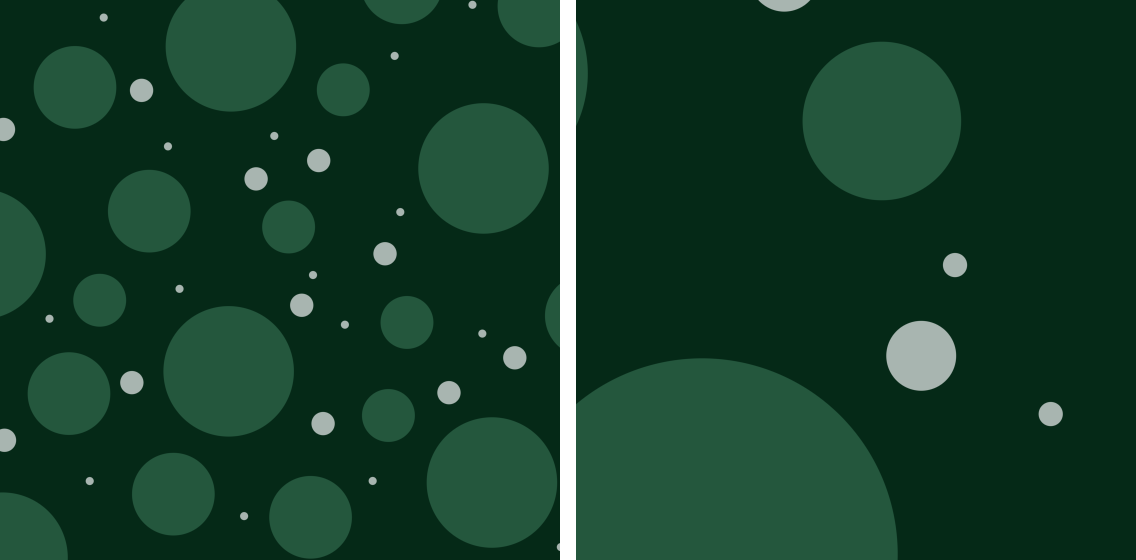
Left, the full canvas; right, a detail of the centre.
Reproduce this pattern procedurally as a WebGL 1 fragment shader.

```glsl
precision highp float;
// Flat discs of five sizes scattered over a dark green ground.
// Green discs are jittered around staggered sites of a wrapping unit square;
// pale discs and dots take the freest of a few random spots in grid cells.

uniform vec2 u_resolution;

const vec3 GROUND_COLOR = vec3(0.02, 0.16, 0.09);
const vec3 GREEN_COLOR  = vec3(0.14, 0.34, 0.24);
const vec3 PALE_COLOR   = vec3(0.66, 0.71, 0.69);

// Radii in canvas units
const float HUGE_RADIUS   = 0.1165;
const float LARGE_RADIUS  = 0.0738;
const float MEDIUM_RADIUS = 0.0472;
const float SMALL_RADIUS  = 0.0208;
const float DOT_RADIUS    = 0.0072;

const int   GREEN_COUNT  = 16;    // four columns of four sites
const float SIDE_OFFSET  = 0.29;  // from a huge disc to its column neighbours
const float HUGE_JITTER  = 0.03;
const float GREEN_JITTER = 0.04;
const float PALE_GRID    = 6.0;   // even, so that the checkerboard wraps
const int   PALE_TRIES   = 5;
const float PALE_MARGIN  = 0.15;  // part of a cell kept free at its border
const float PALE_GAP     = 0.015;
const float TILT         = 0.42;  // turn of the whole layout in radians
const float SEED         = 3.7;

vec3 greens[GREEN_COUNT];  // centre in xy, radius in z

vec2 hash2(vec2 p) {
    vec2 q = vec2(dot(p, vec2(127.1, 311.7)), dot(p, vec2(269.5, 183.3)));
    return fract(sin(q + SEED) * 43758.5453);
}

// Distance on the wrapping unit square
float wrapDistance(vec2 a, vec2 b) {
    return length(fract(a - b + 0.5) - 0.5);
}

// Slot 0 holds a huge disc, slot 2 a medium one, slots 1 and 3 vary
vec3 greenDisc(float index) {
    float column = floor(index / 4.0);
    float slot = index - 4.0 * column;
    float offset = 0.0;
    float radius = HUGE_RADIUS;
    float jitter = HUGE_JITTER;
    if (slot > 0.5) {
        offset = 0.5 + (slot - 2.0) * (0.5 - SIDE_OFFSET);
        jitter = GREEN_JITTER;
        radius = MEDIUM_RADIUS;
        float turn = mod(3.0 * (2.0 * column + floor(slot / 2.0)), 8.0);
        bool isMiddle = abs(slot - 2.0) < 0.5;
        if (!isMiddle && turn < 4.5) radius = LARGE_RADIUS;
        if (isMiddle && column > 2.5) radius = -1.0;  // one site stays empty
    }
    vec2 site = vec2(0.25 * column, offset + 0.5 * mod(column, 2.0));
    vec2 shift = hash2(vec2(column, slot) + 1.0) * 2.0 - 1.0;
    return vec3(site + jitter * shift, radius);
}

// Signed distance to the nearest green disc
float greenDistance(vec2 p) {
    float nearest = 1.0;
    for (int i = 0; i < GREEN_COUNT; i++) {
        nearest = min(nearest, wrapDistance(p, greens[i].xy) - greens[i].z);
    }
    return nearest;
}

// Signed distance to the pale disc or dot of the cell around p
float paleDistance(vec2 p) {
    vec2 cell = floor(p * PALE_GRID);
    float isDot = mod(cell.x + cell.y, 2.0);
    float radius = mix(SMALL_RADIUS, DOT_RADIUS, isDot);
    vec2 center = vec2(0.0);
    float room = -1.0;
    for (int t = 0; t < PALE_TRIES; t++) {
        vec2 spot = hash2(cell + vec2(17.0, 29.0) * (float(t) + 1.0));
        spot = (cell + mix(vec2(PALE_MARGIN), vec2(1.0 - PALE_MARGIN), spot)) / PALE_GRID;
        float spotRoom = greenDistance(spot);
        if (spotRoom > room) {
            room = spotRoom;
            center = spot;
        }
    }
    return room > radius + PALE_GAP ? length(p - center) - radius : 1.0;
}

void main() {
    float side = min(u_resolution.x, u_resolution.y);
    vec2 uv = gl_FragCoord.xy / side;
    float halfEdge = 0.7 / side;

    // Turn the layout and wrap it
    float c = cos(TILT);
    float s = sin(TILT);
    vec2 p = fract(vec2(c * uv.x - s * uv.y, s * uv.x + c * uv.y));

    for (int i = 0; i < GREEN_COUNT; i++) {
        greens[i] = greenDisc(float(i));
    }

    // Paint both kinds with smooth edges
    float green = 1.0 - smoothstep(-halfEdge, halfEdge, greenDistance(p));
    float pale = 1.0 - smoothstep(-halfEdge, halfEdge, paleDistance(p));
    vec3 color = mix(GROUND_COLOR, GREEN_COLOR, green);
    color = mix(color, PALE_COLOR, pale);
    gl_FragColor = vec4(color, 1.0);
}
```
